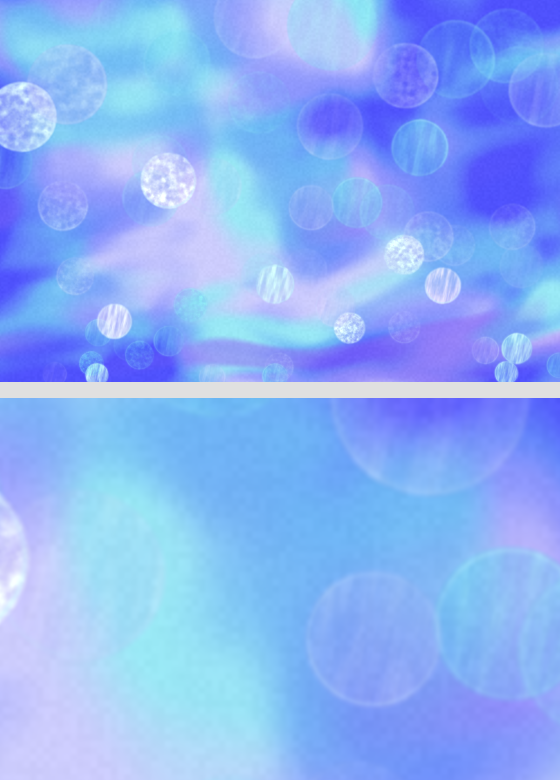
Top, the full canvas; bottom, a detail of the centre.
Write a Shadertoy shader that draws this background.

```glsl
// Soft blue, cyan and lavender blur with scattered translucent bokeh discs.

vec3 hash3(vec2 p) {
    vec3 q = fract(p.xyx * vec3(0.1031, 0.1030, 0.0973));
    q += dot(q, q.yxz + 33.33);
    return fract((q.xxy + q.yzz) * q.zyx);
}

float noise(vec2 p) {
    vec2 cell = floor(p), f = fract(p);
    f = f * f * f * (f * (f * 6.0 - 15.0) + 10.0);
    float low = mix(hash3(cell).x, hash3(cell + vec2(1, 0)).x, f.x);
    float high = mix(hash3(cell + vec2(0, 1)).x, hash3(cell + vec2(1, 1)).x, f.x);
    return mix(low, high, f.y);
}

mat2 rotation(float a) {
    return mat2(cos(a), sin(a), -sin(a), cos(a));
}

float softNoise(vec2 p) {
    float sum = 0.58 * noise(p);
    p = rotation(0.7) * p * 1.7 + 17.3;
    sum += 0.29 * noise(p);
    return sum + 0.13 * noise(rotation(0.9) * p * 1.9 + 41.7);
}

// Blurred colour fields, slanted and finer towards the bottom
vec3 backdrop(vec2 p) {
    vec2 q = vec2(p.x * 3.0 + p.y * 0.5, sqrt(max(p.y, 0.0) + 0.12) * 6.5 - p.x * 0.9);
    q += 0.6 * (vec2(noise(q + 5.2), noise(q + 29.4)) - 0.5);
    float light = 0.46 + 1.75 * (softNoise(q + 12.0) - 0.5);
    light += 0.10 * (softNoise(q * 3.2 + 77.0) - 0.5);
    float hue = softNoise(q * 0.85 + 63.0);
    float cyan = smoothstep(0.36, 0.54, hue);

    vec3 blue = mix(vec3(0.31, 0.32, 0.99), vec3(0.39, 0.53, 0.98), smoothstep(0.08, 0.36, light));
    vec3 middle = mix(vec3(0.55, 0.59, 0.99), vec3(0.43, 0.71, 0.96), cyan);
    vec3 glow = mix(vec3(0.80, 0.80, 0.99), vec3(0.60, 0.91, 0.96), cyan);
    vec3 color = mix(blue, middle, smoothstep(0.28, 0.54, light));
    color = mix(color, glow, smoothstep(0.52, 0.84, light));

    // Violet patches low down
    float violet = smoothstep(0.6, 0.85, noise(q * 1.4 + 91.0)) * (1.0 - smoothstep(0.2, 0.7, p.y));
    return mix(color, vec3(0.57, 0.41, 0.96), 0.55 * violet);
}

// One translucent disc with a thin rim, uneven fill and streaked or speckled grain
vec3 addDisc(vec3 color, vec2 p, float id, float aspect) {
    vec3 place = hash3(vec2(id, 7.0));
    vec3 look = hash3(vec2(id, 31.0));
    float bright = step(0.8, fract(id * 0.2 + 0.01));
    vec2 center = vec2(fract(id * 0.618 + 0.08 * place.x) * aspect, pow(place.y, 1.3));
    center.y *= mix(1.0, 0.7, bright);
    float radius = (0.032 + 0.08 * center.y) * mix(0.85, 1.12, place.z);
    vec2 local = (p - center) / radius;
    float d = length(local);
    if (d > 1.2) return color;

    float blur = 0.004 / radius;
    float inside = 1.0 - smoothstep(1.0 - blur, 1.0 + blur, d);
    float rim = exp(-pow((d - 0.96) / 0.05, 2.0)) * inside;
    float lit = 0.5 + 0.5 * dot(local, rotation(6.283 * look.y) * vec2(1, 0));

    float streaks = softNoise(vec2(local.x * 5.0 - local.y, local.y * 1.1) + id * 13.0);
    float specks = softNoise(rotation(id) * local * 5.5 + id * 19.0);
    float grain = 0.5 + 1.3 * (mix(streaks, specks, step(0.65, look.z)) - 0.5);

    // Most discs are faint; every fifth one is bright
    float strength = mix(0.10 + 0.36 * look.x, 0.82 + 0.15 * look.x, bright);
    vec3 tint = mix(vec3(0.37, 0.83, 0.94), vec3(0.76, 0.73, 0.99), step(0.6, look.y));
    tint = mix(tint, vec3(0.93, 0.94, 1.0), bright * (0.45 + 0.55 * look.z));
    tint += (grain - 0.5) * mix(vec3(0.34, 0.22, 0.05), vec3(0.20, 0.36, 0.05), look.z);

    float alpha = strength * inside * mix(0.6, 1.0, lit) * (0.65 + 0.6 * grain);
    color = mix(color, tint, clamp(alpha, 0.0, 0.95));
    return mix(color, vec3(0.76, 0.93, 1.0), rim * strength * 0.45 * (0.4 + lit));
}

void mainImage(out vec4 fragColor, in vec2 fragCoord) {
    vec2 p = fragCoord / iResolution.y;
    float aspect = iResolution.x / iResolution.y;
    vec3 color = backdrop(p);

    for (int i = 1; i <= 52; i++) {
        color = addDisc(color, p, float(i), aspect);
    }

    // Faint film grain
    color += 0.025 * (noise(p * 170.0) - 0.5);
    fragColor = vec4(clamp(color, 0.0, 1.0), 1.0);
}
```
